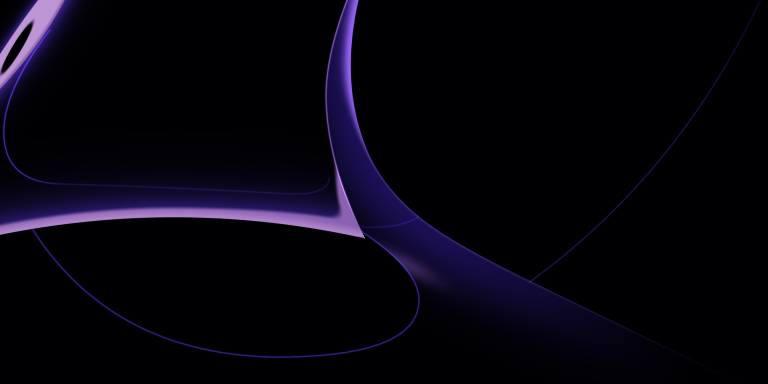
This background is drawn by a WebGL 2 fragment shader. Its source:

```glsl
#version 300 es
precision highp float;
// Glowing violet ribbons and hairlines sweeping over a near-black field.
// Every edge is a chain of quadratic curves with a signed distance;
// fills, rims and glows are falloffs of those distances.

#define LINE_WIDTH 0.0022
#define PANEL_GLOW 0.045
#define RIBBON_DEPTH 0.11
#define BAND_GLOW 0.022
#define CORNER_RADIUS 0.02

uniform vec2 u_resolution;
out vec4 fragColor;

const vec3 NIGHT = vec3(0.0, 0.0, 0.008);
const vec3 INDIGO = vec3(0.11, 0.06, 0.33);
const vec3 VIOLET = vec3(0.22, 0.13, 0.56);
const vec3 MAUVE = vec3(0.51, 0.35, 0.66);
const vec3 LILAC = vec3(0.74, 0.58, 0.83);

float pixel;

// Signed distance to a quadratic curve, positive left of its direction
float curve(vec2 p, vec2 a, vec2 b, vec2 c) {
  vec2 u = 2.0 * (b - a), v = a - 2.0 * b + c;
  float t = 0.0, best = 1e9;
  for (int i = 0; i <= 8; i++) {
    float s = float(i) / 8.0;
    vec2 d = a + s * (u + s * v) - p;
    float m = dot(d, d);
    if (m < best) { best = m; t = s; }
  }
  for (int i = 0; i < 4; i++) {
    vec2 tangent = u + 2.0 * t * v;
    vec2 d = a + t * (u + t * v) - p;
    t = clamp(t - dot(d, tangent) / dot(tangent, tangent), 0.0, 1.0);
  }
  vec2 tangent = u + 2.0 * t * v;
  vec2 d = p - a - t * (u + t * v);
  return length(d) * (tangent.x * d.y - tangent.y * d.x < 0.0 ? -1.0 : 1.0);
}

float nearer(float a, float b) { return abs(a) < abs(b) ? a : b; }

float smoothMin(float a, float b, float k) {
  float h = max(k - abs(a - b), 0.0) / k;
  return min(a, b) - h * h * k * 0.25;
}

// Antialiased coverage of the positive side
float inside(float d) { return smoothstep(-0.7 * pixel, 0.7 * pixel, d); }

// Hairline that keeps its energy at any resolution
float hairline(float d) {
  float w = max(LINE_WIDTH, 0.6 * pixel);
  return LINE_WIDTH / w * exp(-d * d / (w * w));
}

float bell(float x) { return exp(-x * x); }

void main() {
  vec2 p = gl_FragCoord.xy / u_resolution * vec2(2.0, 1.0);
  pixel = 1.0 / u_resolution.y;

  // Outer ribbon edge
  float outer = curve(p, vec2(0.94, 1.026), vec2(0.88, 0.792), vec2(0.956, 0.609));
  outer = nearer(outer, curve(p, vec2(0.956, 0.609), vec2(0.995, 0.516), vec2(1.089, 0.4375)));
  outer = nearer(outer, curve(p, vec2(1.089, 0.4375), vec2(1.167, 0.372), vec2(1.385, 0.266)));
  outer = nearer(outer, curve(p, vec2(1.385, 0.266), vec2(1.667, 0.13), vec2(1.979, -0.023)));

  // Inner ribbon edge and the loop that continues it
  float seam = curve(p, vec2(0.914, 1.026), vec2(0.846, 0.857), vec2(0.849, 0.74));
  seam = nearer(seam, curve(p, vec2(0.849, 0.74), vec2(0.854, 0.573), vec2(0.943, 0.396)));
  float loop = curve(p, vec2(0.943, 0.396), vec2(1.091, 0.297), vec2(1.091, 0.219));
  loop = nearer(loop, curve(p, vec2(1.091, 0.219), vec2(1.091, 0.07), vec2(0.716, 0.07)));
  loop = nearer(loop, curve(p, vec2(0.716, 0.07), vec2(0.294, 0.078), vec2(0.086, 0.401)));

  // Panel: pale lower band with a soft glow rising from it
  float base = curve(p, vec2(-0.026, 0.383), vec2(0.508, 0.497), vec2(1.042, 0.357));
  float panel = inside(smoothMin(base, -seam, CORNER_RADIUS));
  float bandWidth = mix(0.024, 0.036, smoothstep(0.5, 0.95, p.x));
  float sideWidth = 0.026 * (1.0 - smoothstep(0.44, 0.6, p.y));
  float inner = smoothMin(base - bandWidth, -seam - sideWidth, 0.04);
  float pale = 1.0 - smoothstep(-0.006, 0.007, inner);
  vec3 paleColor = mix(LILAC, MAUVE, smoothstep(0.0, 0.03, base) * 0.6 + 0.25);
  vec3 glow = VIOLET * 0.75 * exp(-max(base - bandWidth, 0.0) / PANEL_GLOW);
  vec3 color = NIGHT + panel * mix(glow, paleColor, pale * (1.0 - smoothstep(0.52, 0.62, p.y)));

  // Ribbon: soft body, pale rim and a bright fold
  float depth = max(-outer, 0.0);
  float ribbon = inside(-outer) * inside(nearer(seam, loop));
  float rimWidth = mix(0.004, 0.02, smoothstep(0.55, 0.85, p.y));
  float rimLevel = mix(0.3, 0.95, smoothstep(0.5, 0.8, p.y)) * smoothstep(-0.05, 0.4, p.y);
  float body = bell(depth / RIBBON_DEPTH) * (1.0 - smoothstep(1.05, 1.85, p.x));
  vec2 fold = p - vec2(1.055, 0.312);
  float sheen = bell((fold.y + 0.5 * fold.x) / 0.025) * bell(fold.x / 0.08);
  color += ribbon * (INDIGO * body + MAUVE * (rimLevel * bell(depth / rimWidth) + 0.38 * sheen));

  // Upper left band with a narrow opening
  float bandRight = curve(p, vec2(0.182, 1.026), vec2(0.115, 0.883), vec2(-0.026, 0.74));
  float bandLeft = curve(p, vec2(0.12, 1.026), vec2(0.052, 0.943), vec2(-0.026, 0.818));
  vec2 h = mat2(0.517, -0.857, 0.857, 0.517) * (p - vec2(0.044, 0.875));
  float opening = (length(h / vec2(0.08, 0.012)) - 1.0) * 0.012;
  float band = inside(min(-bandRight, bandLeft)) * inside(opening);
  float halo = exp(-max(bandRight, 0.0) / BAND_GLOW) * exp(min(bandLeft, 0.0) / (0.5 * BAND_GLOW));
  color += VIOLET * halo * inside(opening) * (1.0 - band);
  color = mix(color, mix(MAUVE, LILAC, smoothstep(0.0, 0.012, -bandRight)), band);

  // Hairlines
  float trace = curve(p, vec2(0.13, 0.922), vec2(0.01, 0.766), vec2(0.01, 0.656));
  trace = nearer(trace, curve(p, vec2(0.01, 0.656), vec2(0.01, 0.526), vec2(0.156, 0.521)));
  trace = nearer(trace, curve(p, vec2(0.156, 0.521), vec2(0.443, 0.513), vec2(0.755, 0.495)));
  trace = nearer(trace, curve(p, vec2(0.755, 0.495), vec2(0.854, 0.492), vec2(0.857, 0.536)));
  float arc = curve(p, vec2(1.992, 1.026), vec2(1.779, 0.557), vec2(1.38, 0.266));
  float crease = curve(p, vec2(0.943, 0.409), vec2(1.042, 0.404), vec2(1.089, 0.435));
  color += VIOLET * hairline(trace) * (1.0 - band) * mix(1.1, 0.3, smoothstep(0.02, 0.2, p.x));
  color += VIOLET * (0.9 * hairline(loop) + 0.3 * hairline(crease));
  color += VIOLET * 0.5 * hairline(arc) * (1.0 - 0.5 * smoothstep(0.6, 1.0, p.y));
  color += MAUVE * 0.8 * hairline(seam) * smoothstep(0.4, 0.5, p.y);

  fragColor = vec4(min(color, 1.0), 1.0);
}
```
